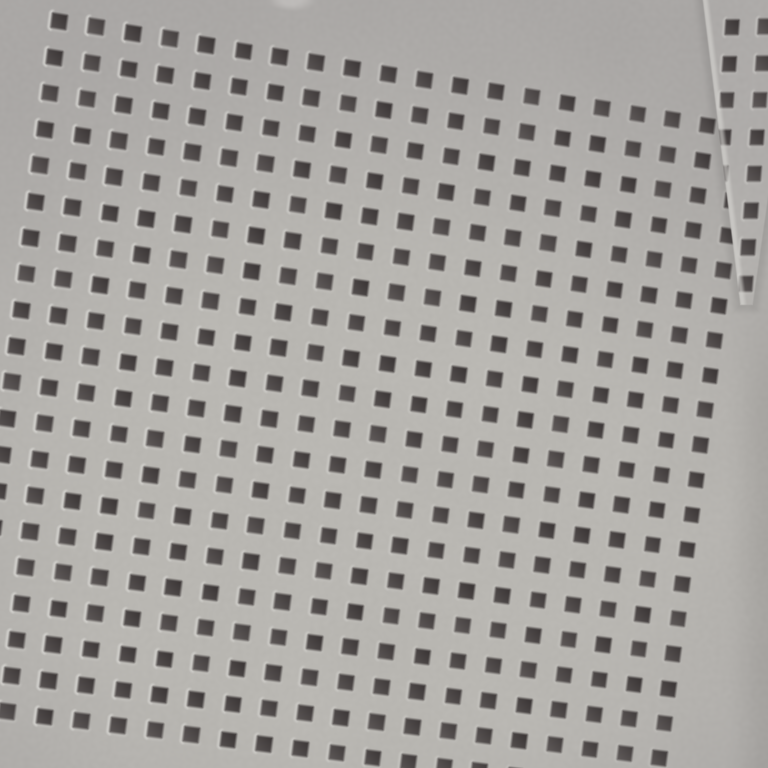
Reproduce this texture procedurally as a WebGL 2 fragment shader.

```glsl
#version 300 es
precision highp float;
// Pale metal sheet punched with a tilted 20 by 20 grid of square holes, with a second sheet overlapping at the right.

uniform vec2 u_resolution;
out vec4 fragColor;

const vec3 SHEET_DIM = vec3(0.665, 0.655, 0.647);
const vec3 SHEET_LIT = vec3(0.725, 0.717, 0.698);
const vec3 HOLE_DARK = vec3(0.235, 0.215, 0.215);
const vec3 HOLE_PALE = vec3(0.385, 0.365, 0.362);
const vec3 RIM_LIGHT = vec3(0.84, 0.835, 0.82);

vec2 hash2(vec2 p) {
  vec3 q = fract(p.xyx * vec3(0.1031, 0.1030, 0.0973));
  q += dot(q, q.yzx + 33.33);
  return fract((q.xx + q.yz) * q.zy);
}

float gradientDot(vec2 corner, vec2 offset) {
  return dot(hash2(corner) * 2.0 - 1.0, offset);
}

float gradientNoise(vec2 p) {
  vec2 i = floor(p), f = fract(p);
  vec2 w = f * f * f * (f * (f * 6.0 - 15.0) + 10.0);
  vec2 e = vec2(1.0, 0.0);
  float low = mix(gradientDot(i, f), gradientDot(i + e, f - e), w.x);
  float high = mix(gradientDot(i + e.yx, f - e.yx), gradientDot(i + e.xx, f - e.xx), w.x);
  return mix(low, high, w.y);
}

float cross2(vec2 a, vec2 b) { return a.x * b.y - a.y * b.x; }

// Signed distance to the line through a and b, positive on its right
float sideOf(vec2 p, vec2 a, vec2 b) {
  return cross2(p - a, normalize(b - a));
}

float boxDistance(vec2 p, float halfSize, float corner) {
  vec2 q = abs(p) - halfSize + corner;
  return length(max(q, 0.0)) + min(max(q.x, q.y), 0.0) - corner;
}

// Perspective map from a quad (first hole, row end, last hole, column end) to the unit square
vec2 quadToUnit(vec2 p, vec2 a, vec2 b, vec2 c, vec2 d) {
  vec2 right = b - c, left = d - c, skew = a - b + c - d;
  float area = cross2(right, left);
  float g = cross2(skew, left) / area;
  float h = cross2(right, skew) / area;
  mat3 toQuad = mat3(vec3(b - a + g * b, g), vec3(d - a + h * d, h), vec3(a, 1.0));
  vec3 q = inverse(toQuad) * vec3(p, 1.0);
  return q.xy / q.z;
}

// Hole centres lie at whole numbers; cell.y grows downward
vec3 punchHoles(vec3 sheet, vec2 cell, vec2 count, float rimStrength) {
  vec2 id = clamp(round(cell), vec2(0.0), count - 1.0);
  vec2 vary = hash2(id + 7.0);
  vec2 local = cell - id + (vary - 0.5) * 0.025;
  float soft = max(0.055, fwidth(cell.x));
  float dist = boxDistance(local, 0.213 + 0.012 * (vary.x - 0.5), 0.035);

  // Lit bevel on the left, weaker along the lower edge
  float rim = 1.0 - smoothstep(0.0, 0.085, abs(dist - 0.045));
  float facing = smoothstep(0.12, 0.24, -local.x) + 0.3 * smoothstep(0.12, 0.24, local.y);
  vec3 color = mix(sheet, RIM_LIGHT, rim * min(facing, 1.0) * rimStrength);

  // Inner wall grows paler toward the lower left
  float wall = 0.42 + 0.9 * (local.y - local.x) + 0.35 * (vary.y - 0.5);
  vec3 hole = mix(HOLE_DARK, HOLE_PALE, clamp(wall, 0.0, 1.0));
  return mix(color, hole, 1.0 - smoothstep(-soft, soft, dist));
}

vec3 sheetColor(vec2 p) {
  float glow = 1.0 - smoothstep(0.25, 0.72, length((p - vec2(0.47, 0.34)) * vec2(0.85, 1.0)));
  float mottling = 0.010 * gradientNoise(p * 9.0) + 0.012 * gradientNoise(p * 130.0);
  return mix(SHEET_DIM, SHEET_LIT, glow) + mottling;
}

void main() {
  vec2 p = gl_FragCoord.xy / u_resolution;
  float edge = max(0.0015, 1.0 / u_resolution.y);
  vec3 sheet = sheetColor(p);

  // Broad bends in the plain margins
  float bend = smoothstep(0.94, 1.0, p.x) * (1.0 - smoothstep(0.45, 0.65, p.y));
  sheet -= 0.045 * bend;
  float crease = length((p - vec2(0.38, 1.0)) / vec2(0.035, 0.016));
  sheet += 0.07 * (1.0 - smoothstep(0.3, 1.0, crease));

  // Main grid
  vec2 grid = 19.0 * quadToUnit(p, vec2(0.0768, 0.9727), vec2(0.9661, 0.8294),
                                vec2(0.8529, -0.0326), vec2(-0.0391, 0.0794));
  vec3 color = punchHoles(sheet, grid, vec2(20.0), mix(0.75, 0.2, smoothstep(0.0, 0.8, p.x)));

  // Overlapping wedge with its own grid
  vec2 strip = vec2(1.0, 7.0) * quadToUnit(p, vec2(0.953, 0.965), vec2(0.996, 0.965),
                                           vec2(0.971, 0.630), vec2(0.928, 0.630));
  vec3 wedge = punchHoles(sheet + 0.015, strip, vec2(2.0, 8.0), 0.35);
  float leftSide = sideOf(p, vec2(0.964, 0.603), vec2(0.915, 1.0));
  float rightSide = -sideOf(p, vec2(0.980, 0.603), vec2(1.004, 0.77));
  float inside = min(min(leftSide, rightSide), p.y - 0.603);
  wedge = mix(wedge, RIM_LIGHT, 0.6 * (1.0 - smoothstep(0.0, 0.007, abs(leftSide - 0.003))));
  color *= 1.0 - 0.08 * smoothstep(-0.015, 0.0, inside);
  color = mix(color, wedge, smoothstep(-edge, edge, inside));

  fragColor = vec4(color, 1.0);
}
```
